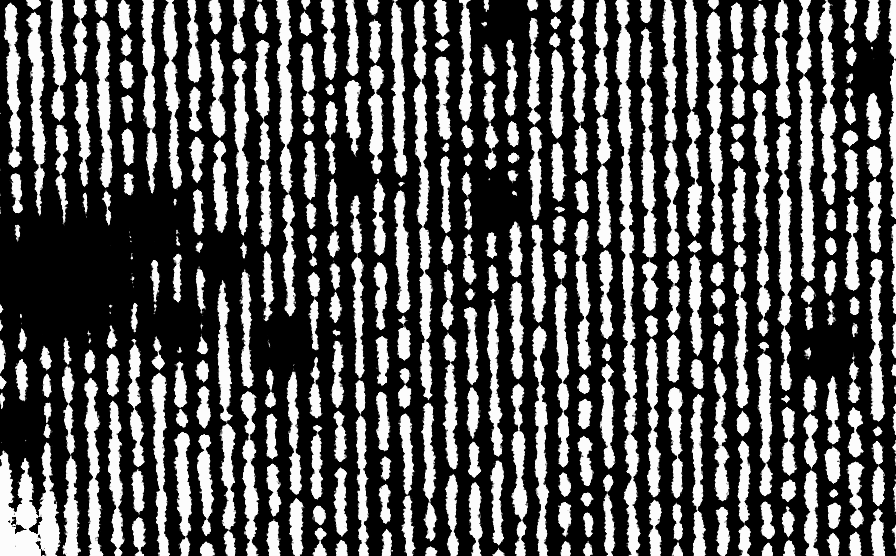
A Shadertoy shader for this texture:

```glsl
// Worn black and white pinstripes: near-vertical white strokes, pinched into beads.
// Each stroke is a half-width field, narrowed by gaps, grain and dark blots,
// then cut at zero with a smooth edge. Lengths are fractions of the canvas width.

#define STRIPES 39.7      // strokes across the canvas
#define PHASE 0.25        // sideways shift, in strokes
#define HALF_WIDTH 0.222  // half-width of a stroke, in strokes
#define GAP_CELLS 33.0    // possible pinches per canvas width of length
#define GAP_DEPTH 1.75    // strongest pinch; above 1 it breaks the stroke
#define GAP_REACH 0.19    // length of a pinch, in strokes
#define LUMPS 0.13        // swelling along the strokes
#define GRAIN 0.10        // fine roughness of the edges
#define BLOT_DARKNESS 0.7
#define INK vec3(0.0)
#define PAPER vec3(0.99)

// x, y and radius of the dark blots
const int BLOT_COUNT = 11;
const vec3 BLOTS[BLOT_COUNT] = vec3[](
    vec3(0.072, 0.312, 0.062), vec3(0.169, 0.379, 0.026),
    vec3(0.197, 0.255, 0.025), vec3(0.015, 0.140, 0.026),
    vec3(0.925, 0.232, 0.027), vec3(0.319, 0.236, 0.024),
    vec3(0.553, 0.392, 0.021), vec3(0.566, 0.596, 0.020),
    vec3(0.970, 0.535, 0.018), vec3(0.247, 0.333, 0.021),
    vec3(0.390, 0.425, 0.017));

float hash(vec2 p) {
    vec3 q = fract(p.xyx * vec3(0.1031, 0.1030, 0.0973));
    q += dot(q, q.yzx + 33.33);
    return fract((q.x + q.y) * q.z);
}

// Contribution of one lattice corner to the gradient noise
float corner(vec2 cell, vec2 offset) {
    float angle = 6.2832 * hash(cell);
    return dot(vec2(cos(angle), sin(angle)), offset);
}

float gradientNoise(vec2 p) {
    vec2 i = floor(p), f = p - i, e = vec2(0.0, 1.0);
    vec2 u = f * f * f * (f * (f * 6.0 - 15.0) + 10.0);
    return mix(mix(corner(i, f), corner(i + e.yx, f - e.yx), u.x),
               mix(corner(i + e, f - e), corner(i + 1.0, f - 1.0), u.x), u.y);
}

// Remaining share of the stroke width after the pinches of one column
float beadProfile(float column, float y) {
    float t = y * GAP_CELLS + 7.0 * hash(vec2(column, 91.0));
    float wear = mix(0.55, 1.0, hash(vec2(column, 47.0)));
    float pinch = 0.0;
    for (int i = -1; i <= 1; i++) {
        vec2 cell = vec2(column, floor(t) + float(i));
        float middle = cell.y + 0.5 + 0.8 * (hash(cell + 13.0) - 0.5);
        float reach = (t - middle) * STRIPES / (GAP_CELLS * GAP_REACH);
        float depth = GAP_DEPTH * wear * hash(cell + 29.0);
        pinch = max(pinch, depth * exp(-reach * reach));
    }
    return 1.0 - pinch;
}

// Dark cores with a faint wide halo
float blotShade(vec2 p) {
    p += 0.022 * vec2(gradientNoise(p * 45.0), gradientNoise(p * 45.0 + 70.0));
    float shade = 0.0;
    for (int i = 0; i < BLOT_COUNT; i++) {
        vec2 d = (p - BLOTS[i].xy) / BLOTS[i].z;
        float q = dot(d, d);
        shade += BLOT_DARKNESS * exp(-q) + 0.04 * exp(-q / 6.0);
    }
    return shade;
}

void mainImage(out vec4 fragColor, in vec2 fragCoord) {
    vec2 p = fragCoord / iResolution.x;

    // Leaning, slightly wandering strokes
    float lean = mix(0.032, 0.012, p.x);
    float s = STRIPES * (p.x + lean * (p.y - 0.41)) - PHASE;
    s += 0.16 * gradientNoise(p * vec2(30.0, 25.0));
    float column = floor(s);
    float across = abs(s - column - 0.5);

    // Stroke width: wider to the sides, uneven over the sheet, beaded
    float width = HALF_WIDTH + 0.04 * abs(2.0 * p.x - 1.0);
    width += 0.07 * gradientNoise(p * 7.0 + 3.0);
    width *= beadProfile(column, p.y);
    width += LUMPS * gradientNoise(vec2(column * 3.7 + 0.4, p.y * 85.0));

    // Blots darken; the lower left corner is bleached and speckled
    float bleach = exp(-dot(p, p) / 0.0036);
    width += 0.5 * bleach - blotShade(p);
    float grain = gradientNoise(p * 260.0) + 0.5 * gradientNoise(p * 420.0 + 9.0);
    width += (GRAIN + 0.25 * bleach) * grain;

    // Cut the field with a soft edge
    float soft = 0.75 * STRIPES / iResolution.x;
    float paper = smoothstep(-soft, soft, width - across);
    fragColor = vec4(mix(INK, PAPER, paper), 1.0);
}
```
